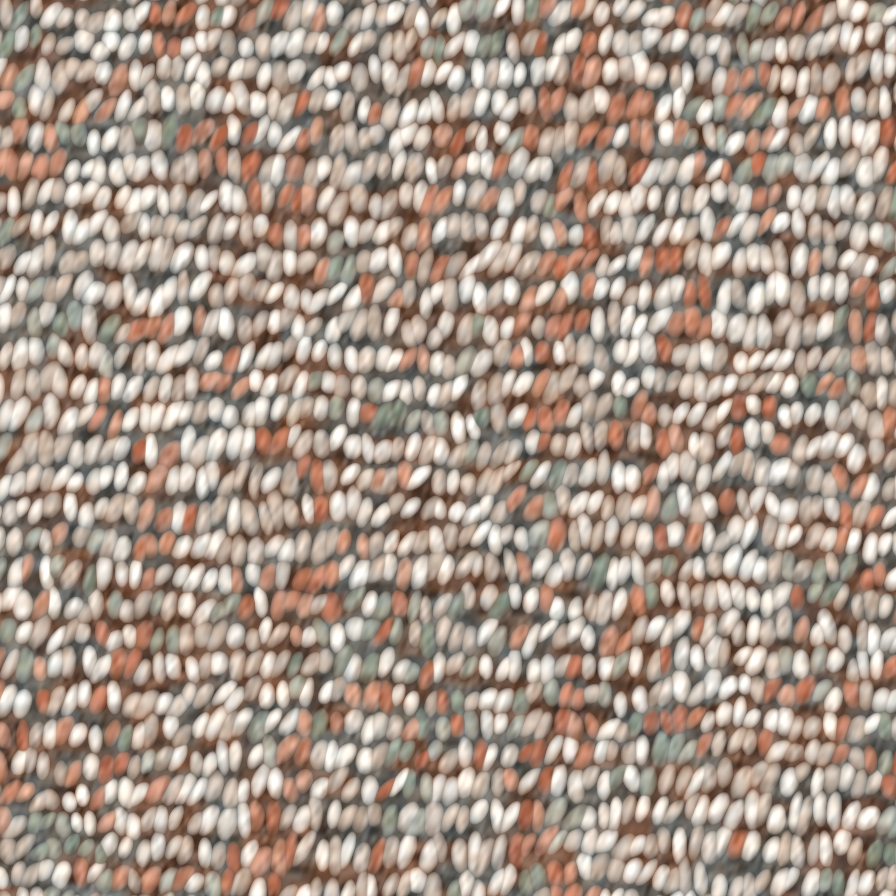
A WebGL 2 fragment shader for this texture:

```glsl
#version 300 es
precision highp float;
// Looped wool carpet: wavy rows of small leaning tufts in cream, taupe, rust and sage.
// Each tuft is a jittered, rotated elliptical dome; neighbouring domes are blended
// by height over a dark backing, then broken up by fine fibre noise.

uniform vec2 u_resolution;
out vec4 fragColor;

const vec2 TUFTS = vec2(60.0, 29.0); // tufts per row, rows per canvas

vec3 hash3(vec2 p) {
    vec3 q = fract(p.xyx * vec3(0.1031, 0.1030, 0.0973));
    q += dot(q, q.yxz + 33.33);
    return fract((q.xxy + q.yzz) * q.zyx);
}

float noise(vec2 p) {
    vec2 i = floor(p), f = fract(p);
    f = f * f * (3.0 - 2.0 * f);
    float low = mix(hash3(i).x, hash3(i + vec2(1, 0)).x, f.x);
    float high = mix(hash3(i + vec2(0, 1)).x, hash3(i + vec2(1, 1)).x, f.x);
    return mix(low, high, f.y);
}

// Yarn colour: mostly cream, with accents gathered in loose patches
vec3 yarnColour(vec2 centre, vec3 rnd) {
    float rust = 0.42 * smoothstep(0.35, 0.8, noise(centre * 17.0 + 40.0));
    float sage = 0.34 * smoothstep(0.4, 0.85, noise(centre * 13.0 + 90.0));
    vec3 yarn = mix(vec3(0.84, 0.77, 0.71), vec3(1.02, 0.99, 0.95), smoothstep(0.2, 0.6, rnd.y));
    if (rnd.x < rust) {
        yarn = mix(vec3(0.76, 0.46, 0.35), vec3(0.88, 0.68, 0.58), rnd.y);
    } else if (rnd.x > 1.0 - sage) {
        yarn = mix(vec3(0.57, 0.61, 0.54), vec3(0.77, 0.76, 0.71), rnd.y);
    }
    return yarn * (0.93 + 0.1 * rnd.z);
}

// Backing seen between the tufts, tinted by stray strands
vec3 backingColour(vec2 uv) {
    vec3 warm = vec3(0.40, 0.29, 0.23);
    vec3 cool = vec3(0.37, 0.36, 0.34);
    vec3 backing = mix(warm, cool, smoothstep(0.25, 0.7, noise(uv * vec2(24.0, 40.0))));
    return backing * (0.78 + 0.55 * noise(uv * vec2(50.0, 110.0) + 7.0));
}

void main() {
    vec2 uv = gl_FragCoord.xy / u_resolution;

    // Rows wander up and down
    vec2 p = uv;
    p.y += 0.022 * (noise(uv * vec2(6.0, 8.0)) - 0.5);
    p.y += 0.010 * (noise(uv * vec2(19.0, 15.0) + 20.0) - 0.5);
    p.x += 0.008 * (noise(uv * vec2(14.0, 22.0) + 60.0) - 0.5);

    vec3 backing = backingColour(uv);
    vec3 colour = backing;
    float total = 1.0;

    for (int j = -1; j <= 1; j++) {
        float row = floor(p.y * TUFTS.y) + float(j);
        float shift = hash3(vec2(row + 50.0, 7.0)).x;
        float column = floor(p.x * TUFTS.x + shift);
        for (int i = -1; i <= 1; i++) {
            vec2 cell = vec2(column + float(i), row);
            vec3 place = hash3(cell + 113.0);
            vec3 form = hash3(cell + 271.0);
            vec2 centre = (cell + 0.5 - vec2(shift, 0.0) + (place.xy - 0.5) * vec2(0.5, 0.4)) / TUFTS;

            // Lean to the right, with scatter
            float lean = 0.3 + 0.9 * (place.z - 0.5);
            float c = cos(lean), s = sin(lean);
            vec2 d = p - centre;
            vec2 q = vec2(c * d.x - s * d.y, s * d.x + c * d.y);
            q /= vec2(0.0082 + 0.0035 * form.x, 0.0150 + 0.0065 * form.y);

            // Rounded dome lit from the upper left
            float dome = max(1.0 - dot(q, q), 0.0);
            float lit = clamp(pow(dome, 0.65) * (1.0 + 0.18 * (q.y - q.x)), 0.0, 1.08);
            vec3 yarn = yarnColour(centre, hash3(cell + 419.0));
            float weight = exp(13.0 * dome * (0.8 + 0.3 * form.z)) - 1.0;
            colour += weight * mix(backing, yarn, lit);
            total += weight;
        }
    }
    colour /= total;

    // Twisted fibres and faint cool or warm flecks
    vec2 twist = vec2(uv.x - 0.35 * uv.y, uv.y);
    float fibre = noise(twist * vec2(190.0, 95.0)) - 0.5;
    float fleck = noise(uv * vec2(85.0, 70.0) + 33.0) - 0.5;
    colour += 0.20 * fibre + 0.05 * fleck * vec3(1.0, -0.1, -0.9);
    fragColor = vec4(clamp(colour, 0.0, 1.0), 1.0);
}
```
